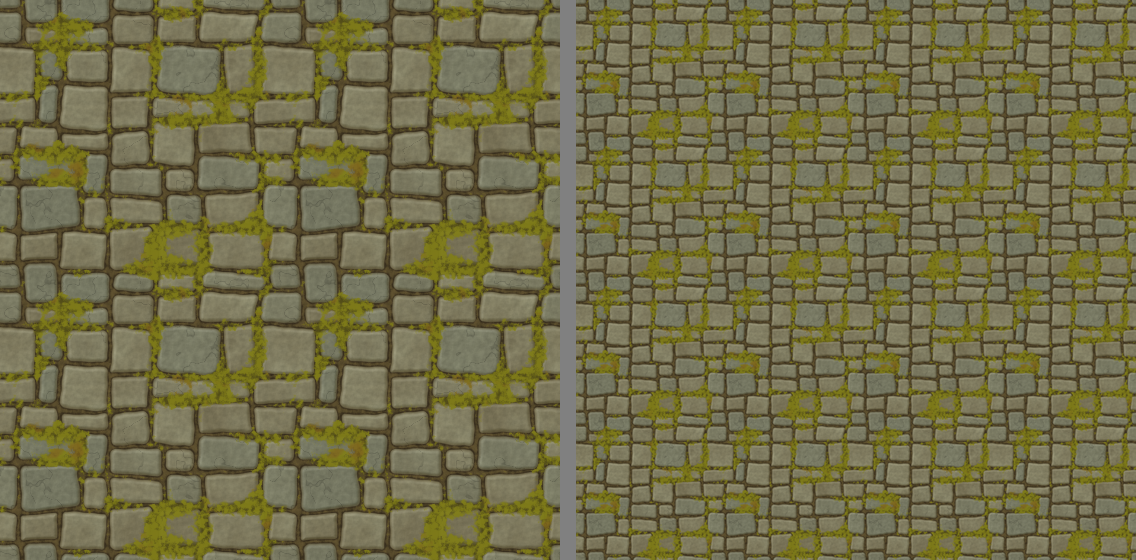
Left: one tile. Right: repeated 2 by 2.
Reproduce this texture procedurally as a Shadertoy shader.

```glsl
// Mossy cobblestone paving: irregular rounded stones with earthy joints and moss patches.
// Stones come from a lattice whose alternating horizontal and vertical lines are shifted
// at random; wrapped gradient noise bends, weathers and overgrows them.

const float REPEATS = 2.0;            // tiles across and down
const vec2 GRID = vec2(6.0, 8.0);     // stones per tile, even for wrapping
const vec2 TO_LIGHT = vec2(-0.6, 0.8);

const vec3 STONE_WARM = vec3(0.46, 0.435, 0.33);
const vec3 STONE_PALE = vec3(0.54, 0.53, 0.42);
const vec3 STONE_COOL = vec3(0.44, 0.46, 0.39);
const vec3 EARTH = vec3(0.34, 0.29, 0.17);
const vec3 CREVICE = vec3(0.23, 0.19, 0.12);
const vec3 MOSS_DARK = vec3(0.33, 0.31, 0.09);
const vec3 MOSS_LIGHT = vec3(0.50, 0.49, 0.09);
const vec3 RUST = vec3(0.50, 0.36, 0.12);

vec2 hash2(vec2 p) {
    vec3 q = fract(p.xyx * vec3(0.1031, 0.1030, 0.0973));
    q += dot(q, q.yzx + 33.33);
    return fract((q.xx + q.yz) * q.zy);
}

float cornerSlope(vec2 cell, vec2 offset, float period, float seed) {
    float angle = 6.2832 * hash2(mod(cell, period) + seed).x;
    return dot(vec2(cos(angle), sin(angle)), offset);
}

// Gradient noise that wraps over one tile
float noise(vec2 p, float period, float seed) {
    vec2 q = p * period, i = floor(q), f = q - i;
    vec2 u = f * f * f * (f * (f * 6.0 - 15.0) + 10.0);
    vec2 e = vec2(1.0, 0.0);
    float low = mix(cornerSlope(i, f, period, seed),
                    cornerSlope(i + e.xy, f - e.xy, period, seed), u.x);
    float high = mix(cornerSlope(i + e.yx, f - e.yx, period, seed),
                     cornerSlope(i + e.xx, f - e.xx, period, seed), u.x);
    return mix(low, high, u.y);
}

float fbm(vec2 p, float period, float seed) {
    float sum = 0.0, gain = 1.0;
    for (int k = 0; k < 4; k++) {
        sum += gain * noise(p, period, seed + float(k) * 17.0);
        period *= 2.0;
        gain *= 0.5;
    }
    return sum;
}

float lineShift(vec2 cell) {
    return mix(0.22, 0.78, hash2(mod(cell, GRID) + 5.0).x);
}

// Lower left and upper right corner of the stone around lattice vertex v
vec4 stoneBounds(vec2 v) {
    float sw = lineShift(v - 1.0), ne = lineShift(v);
    float se = lineShift(v - vec2(0.0, 1.0)), nw = lineShift(v - vec2(1.0, 0.0));
    bool even = mod(v.x + v.y, 2.0) < 0.5;
    vec4 shift = even ? vec4(nw, sw, se, ne) : vec4(sw, se, ne, nw);
    return vec4(v - 1.0, v) + shift;
}

float roundedBox(vec2 p, vec2 halfSize, float radius) {
    vec2 q = abs(p) - halfSize + radius;
    return length(max(q, 0.0)) + min(max(q.x, q.y), 0.0) - radius;
}

float mossPatch(vec2 p) {
    return fbm(p, 4.0, 71.0);
}

// x: signed distance to the nearest stone, yz: random values of that stone
vec3 stones(vec2 p) {
    float inset = 0.008 + 0.013 * clamp(mossPatch(p), 0.0, 0.8);
    p += 0.016 * vec2(noise(p, 5.0, 11.0), noise(p, 5.0, 23.0));
    p += 0.005 * vec2(noise(p, 22.0, 31.0), noise(p, 22.0, 43.0));
    vec3 nearest = vec3(1.0, 0.0, 0.0);
    for (int k = 0; k < 4; k++) {
        vec2 v = floor(p * GRID) + vec2(k % 2, k / 2);
        vec4 bounds = stoneBounds(v);
        vec2 rnd = hash2(mod(v, GRID) + 57.0);
        vec2 local = p - 0.5 * (bounds.xy + bounds.zw) / GRID;
        local += (rnd.x - 0.5) * 0.13 * vec2(-local.y, local.x);
        vec2 halfSize = 0.5 * (bounds.zw - bounds.xy) / GRID - inset;
        float d = roundedBox(local, halfSize, mix(0.010, 0.024, rnd.y));
        if (d < nearest.x) nearest = vec3(d, rnd);
    }
    return nearest;
}

float relief(vec2 p) {
    return smoothstep(0.0, 0.016, -stones(p).x) + 0.3 * fbm(p, 20.0, 91.0);
}

void mainImage(out vec4 fragColor, in vec2 fragCoord) {
    vec2 p = REPEATS * fragCoord / iResolution.xy;
    float blur = max(0.8 * REPEATS / iResolution.y, 0.002);
    vec3 stone = stones(p);
    float d = stone.x;
    float grain = fbm(p, 48.0, 131.0);
    float blotch = fbm(p, 7.0, 151.0);

    // Stone faces: tint, grain, cracks and lit bevels
    vec3 face = mix(STONE_WARM, STONE_PALE, clamp(0.15 + 0.6 * stone.y + 0.7 * blotch, 0.0, 1.0));
    face = mix(face, STONE_COOL, 0.65 * smoothstep(0.55, 1.0, stone.z));
    face *= 1.0 + 0.09 * grain;
    float crack = 1.0 - smoothstep(0.0, 0.03, abs(fbm(p, 6.0, 171.0)));
    face *= 1.0 - 0.13 * crack * step(0.6, stone.z);
    face = mix(face, EARTH, 0.4 * smoothstep(-0.012, 0.0, d));
    face += 0.16 * (relief(p) - relief(p + 0.005 * TO_LIGHT));

    // Joints: earth with dark crevices
    vec3 joint = mix(CREVICE, EARTH, smoothstep(0.0, 0.009, d + 0.005 * grain));
    joint *= 1.0 + 0.2 * grain;
    vec3 color = mix(face, joint, smoothstep(-blur, blur, d));

    // Moss fills the joints and creeps over stone edges
    float growth = mossPatch(p) + 14.0 * min(d, 0.012) + 0.3 * grain;
    vec3 moss = mix(MOSS_DARK, MOSS_LIGHT, smoothstep(-0.4, 0.5, grain + 0.6 * mossPatch(p)));
    moss = mix(moss, RUST, 0.6 * smoothstep(0.25, 0.6, fbm(p, 9.0, 191.0)));
    color = mix(color, moss, 0.92 * smoothstep(0.0, 0.28, growth));

    fragColor = vec4(clamp(color, 0.0, 1.0), 1.0);
}
```
